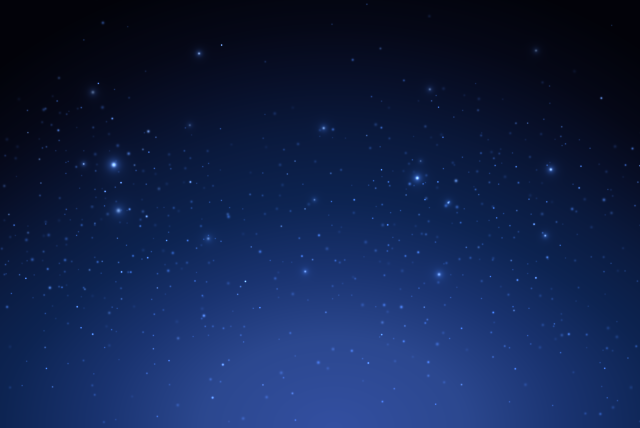
This background is drawn by a WebGL 1 fragment shader. Its source:

```glsl
precision highp float;
// Night sky: a blue glow rising from the lower edge, with scattered stars.

uniform vec2 u_resolution;

// Positions and lengths are in canvas heights.
#define GLOW_CENTER vec2(0.78, 0.0)
#define LOW_SQUEEZE 0.68
#define HIGH_SQUEEZE 0.90
#define LEFT_STAR vec2(0.266, 0.615)
#define LOW_LEFT_STAR vec2(0.277, 0.508)
#define RIGHT_STAR vec2(0.975, 0.584)
#define FAR_RIGHT_STAR vec2(1.287, 0.604)
#define STAR_BLUE vec3(0.28, 0.50, 0.92)
#define STAR_WHITE vec3(0.80, 0.92, 1.0)
#define STAR_RADIUS 0.0023
#define MEDIUM_STARS 14

float hash(vec2 p) {
  return fract(sin(dot(p, vec2(127.1, 311.7))) * 43758.5453);
}

float ramp(float from, float to, float x) {
  return clamp((x - from) / (to - from), 0.0, 1.0);
}

float spot(vec2 offset, float radius) {
  return exp(-dot(offset, offset) / (radius * radius));
}

// Colour of the sky by distance from the glow, which narrows with height
vec3 skyColor(vec2 p) {
  float squeeze = mix(LOW_SQUEEZE, HIGH_SQUEEZE, smoothstep(0.1, 0.8, p.y));
  float d = length((p - GLOW_CENTER) * vec2(squeeze, 1.0));
  vec3 color = vec3(0.20, 0.31, 0.63);
  color = mix(color, vec3(0.17, 0.28, 0.56), ramp(0.0, 0.21, d));
  color = mix(color, vec3(0.10, 0.20, 0.44), ramp(0.21, 0.37, d));
  color = mix(color, vec3(0.05, 0.14, 0.32), ramp(0.37, 0.53, d));
  color = mix(color, vec3(0.04, 0.10, 0.24), ramp(0.53, 0.69, d));
  color = mix(color, vec3(0.03, 0.06, 0.16), ramp(0.69, 0.82, d));
  color = mix(color, vec3(0.02, 0.03, 0.09), ramp(0.82, 0.94, d));
  return mix(color, vec3(0.006, 0.009, 0.035), ramp(0.94, 1.10, d));
}

// Chance of a star: a middle band and two denser clusters
float starDensity(vec2 p) {
  float band = smoothstep(-0.1, 0.3, p.y) * (1.0 - smoothstep(0.55, 0.85, p.y));
  float clusters = spot(p - vec2(0.24, 0.52), 0.22)
                 + spot(p - vec2(1.04, 0.57), 0.22);
  return 0.03 + 0.32 * band + 0.42 * clusters;
}

// One small star in some cells of a jittered grid, the wider the softer
vec3 starField(vec2 p, float cellSize, float seed, float strength) {
  vec2 cell = floor(p / cellSize);
  vec2 key = cell + seed;
  vec2 jitter = 0.15 + 0.7 * vec2(hash(key), hash(key + 17.3));
  vec2 center = (cell + jitter) * cellSize;
  float present = step(hash(key + 41.7), starDensity(center));
  float luck = hash(key + 73.1);
  float width = mix(0.75, 1.7, pow(hash(key + 29.9), 2.0));
  float light = strength * mix(0.22, 1.0, luck * luck) / width;
  vec3 tint = mix(STAR_BLUE, STAR_WHITE, 0.5 * pow(luck, 10.0));
  return present * light * spot(p - center, STAR_RADIUS * width) * tint;
}

// Bright core inside a soft halo
vec3 glowingStar(vec2 offset, float size) {
  float core = spot(offset, 0.0042 * size);
  float halo = spot(offset, 0.012 * size);
  float haze = spot(offset, 0.027 * size);
  return core * STAR_WHITE * 0.7 + (0.32 * halo + 0.09 * haze) * STAR_BLUE;
}

void main() {
  vec2 p = gl_FragCoord.xy / u_resolution.y;
  vec3 color = skyColor(p);

  // Small stars in two sizes of grid
  color += starField(p, 0.042, 3.0, 0.95);
  color += starField(p, 0.029, 91.0, 0.42);

  // Medium stars spread evenly over the upper sky
  for (int i = 0; i < MEDIUM_STARS; i++) {
    float n = float(i) + 1.0;
    vec2 spread = fract(vec2(0.22, 0.4) + n * vec2(0.7549, 0.5698));
    vec2 center = vec2(0.18, 0.30) + spread * vec2(1.1, 0.60);
    float size = mix(0.45, 0.9, hash(vec2(n, 9.0)));
    float light = mix(0.3, 0.75, hash(vec2(n, 5.0)));
    color += light * glowingStar(p - center, size);
  }

  // Leading stars of the clusters
  color += glowingStar(p - LEFT_STAR, 1.2);
  color += 0.6 * glowingStar(p - LOW_LEFT_STAR, 1.15);
  color += glowingStar(p - RIGHT_STAR, 0.85);
  color += 0.9 * glowingStar(p - FAR_RIGHT_STAR, 0.75);

  gl_FragColor = vec4(min(color, 1.0), 1.0);
}
```
